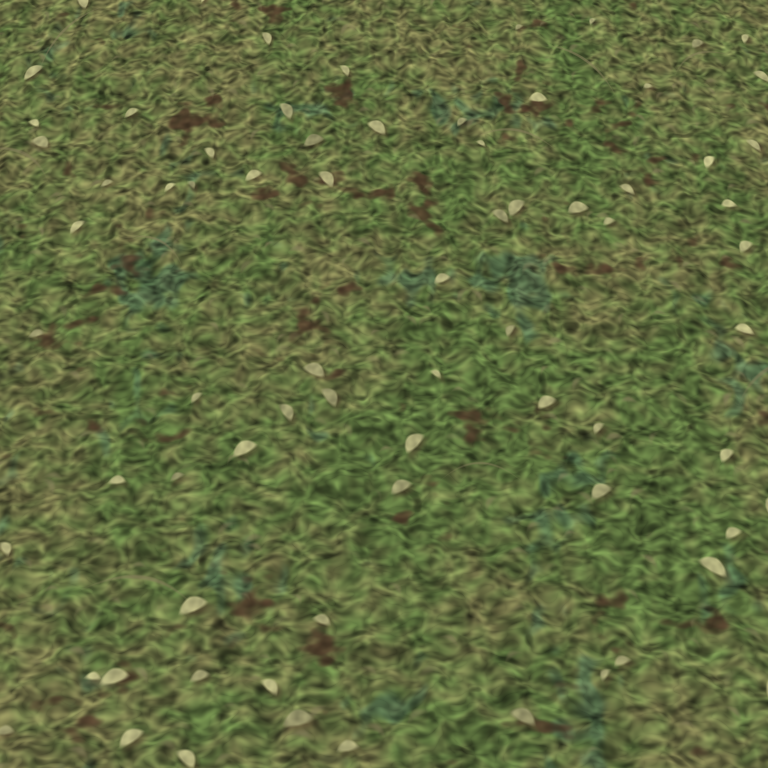
Give the GLSL for this texture, as a WebGL 1 fragment shader.

```glsl
precision highp float;
// Rough lawn seen at a slant: tangled grass, bare earth, fallen pale leaves and straw.
// A ground plane that shrinks with height carries layered gradient noise for the
// grass and soil, and jittered grids of pointed ovals for the litter.

uniform vec2 u_resolution;

const vec3 GREEN = vec3(0.335, 0.415, 0.225);
const vec3 OLIVE = vec3(0.435, 0.432, 0.272);
const vec3 TEAL  = vec3(0.270, 0.375, 0.275);
const vec3 EARTH = vec3(0.285, 0.205, 0.150);
const vec3 STRAW = vec3(0.530, 0.500, 0.360);
const vec3 LEAF  = vec3(0.720, 0.710, 0.510);

float hash(vec2 p) {
  vec3 h = fract(vec3(p.xyx) * 0.1031);
  h += dot(h, h.yzx + 33.33);
  return fract((h.x + h.y) * h.z);
}

mat2 rotation(float angle) {
  float c = cos(angle), s = sin(angle);
  return mat2(c, -s, s, c);
}

float cornerSlope(vec2 cell, vec2 offset) {
  float angle = 6.2832 * hash(cell);
  return dot(vec2(cos(angle), sin(angle)), offset);
}

// Gradient noise, roughly -0.7 to 0.7
float noise(vec2 p) {
  vec2 i = floor(p), f = p - i;
  vec2 u = f * f * f * (f * (f * 6.0 - 15.0) + 10.0);
  vec2 e = vec2(1.0, 0.0);
  float low  = mix(cornerSlope(i, f), cornerSlope(i + e.xy, f - e.xy), u.x);
  float high = mix(cornerSlope(i + e.yx, f - e.yx), cornerSlope(i + e.xx, f - e.xx), u.x);
  return mix(low, high, u.y);
}

// Streaks of grass lying along one direction
float blades(vec2 p, float angle, vec2 frequency) {
  return noise(rotation(angle) * p * frequency + 31.0 * angle);
}

// Pointed ovals on a jittered grid: x is coverage, y a random tint
vec2 scatter(vec2 p, float pitch, float chance, vec2 halfSize, float soft, float seed) {
  vec2 result = vec2(0.0);
  vec2 home = floor(p / pitch);
  for (int j = -1; j <= 1; j++) {
    for (int i = -1; i <= 1; i++) {
      vec2 cell = home + vec2(float(i), float(j));
      vec2 key = cell + seed;
      if (hash(key) > chance) continue;
      vec2 jitter = vec2(hash(key + 17.3), hash(key + 41.7));
      vec2 size = halfSize * mix(0.5, 1.2, hash(key + 63.1));
      vec2 r = rotation(2.0 * (hash(key + 87.9) - 0.5)) * (p - (cell + jitter) * pitch);
      r.y += 0.25 * r.x * r.x / size.x;
      vec2 n = abs(r) / size;
      float edge = (length(n) + 0.15 * n.x * n.y - 1.0) * size.y;
      float cover = 1.0 - smoothstep(-soft, soft, edge);
      if (cover > result.x) result = vec2(cover, hash(key + 109.3));
    }
  }
  return result;
}

// Distant ground is compressed evenly in both directions
vec2 groundPlane(vec2 uv) {
  float slant = 0.45;
  float scale = 1.0 - slant * uv.y;
  return vec2((uv.x - 0.5) / scale, -log(scale) / slant) + 4.0;
}

vec3 grassColour(vec2 p, float lush) {
  vec2 bent = p + 0.012 * vec2(noise(p * 23.0), noise(p * 23.0 + 50.0));
  float warmth = 0.58 + 0.8 * noise(p * 3.5) + 0.6 * noise(p * 11.0 + 9.0)
               + 0.8 * noise(bent * vec2(34.0, 48.0) + 70.0) - 0.35 * lush;
  vec3 colour = mix(GREEN, OLIVE, clamp(warmth, 0.0, 1.0));
  float tuft = noise(p * 6.0 + 22.0) + 0.6 * noise(bent * 30.0 + 5.0);
  colour = mix(colour, TEAL, 0.65 * smoothstep(0.3, 0.6, tuft));

  float strands = max(blades(bent, 0.45, vec2(30.0, 78.0)),
                      blades(bent, -0.35, vec2(34.0, 84.0)));
  float light = 0.7 * (strands - 0.13) + 0.38 * noise(bent * vec2(75.0, 110.0))
              + 0.28 * noise(p * vec2(15.0, 22.0) + 3.0);
  float gaps = smoothstep(0.22, 0.52, noise(bent * vec2(32.0, 52.0) + 13.0));
  return colour * (1.02 + light) * (1.0 - 0.3 * gaps);
}

float bareEarth(vec2 p, float lush) {
  float broad = noise(p * vec2(5.0, 7.0) + 40.0);
  float ragged = noise(p * vec2(18.0, 28.0) + 8.0) + 0.4 * noise(p * vec2(45.0, 70.0));
  return smoothstep(0.34, 0.64, broad + 0.7 * ragged - 0.12 * lush);
}

void main() {
  vec2 uv = gl_FragCoord.xy / u_resolution;
  vec2 p = groundPlane(uv);
  float lush = 1.0 - smoothstep(0.1, 0.55, length((uv - vec2(0.66, 0.38)) * vec2(0.8, 1.1)));

  // Grass and soil
  vec3 colour = grassColour(p, lush);
  float grain = 1.0 + 0.5 * noise(p * vec2(50.0, 80.0) + 90.0);
  colour = mix(colour, EARTH * grain, 0.8 * bareEarth(p, lush));

  // Straw flecks and a few long stalks
  vec2 fleck = scatter(p, 0.045, 0.3, vec2(0.010, 0.004), 0.0035, 5.0);
  colour = mix(colour, STRAW, fleck.x * mix(0.2, 0.65, fleck.y));
  vec2 stalk = scatter(p, 0.32, 0.3, vec2(0.065, 0.003), 0.002, 140.0);
  colour = mix(colour, STRAW, 0.6 * stalk.x);

  // Fallen leaves over their soft shadows
  vec2 leafSize = vec2(0.017, 0.0095);
  vec2 shade = scatter(p + vec2(-0.005, 0.006), 0.09, 0.27, leafSize, 0.006, 260.0);
  colour = mix(colour, EARTH, 0.45 * shade.x);
  vec2 leaf = scatter(p, 0.09, 0.27, leafSize, 0.0025, 260.0);
  vec3 leafColour = LEAF * (mix(0.82, 1.1, leaf.y) + 0.2 * noise(p * 90.0));
  colour = mix(colour, leafColour, 0.92 * leaf.x);

  gl_FragColor = vec4(colour, 1.0);
}
```
